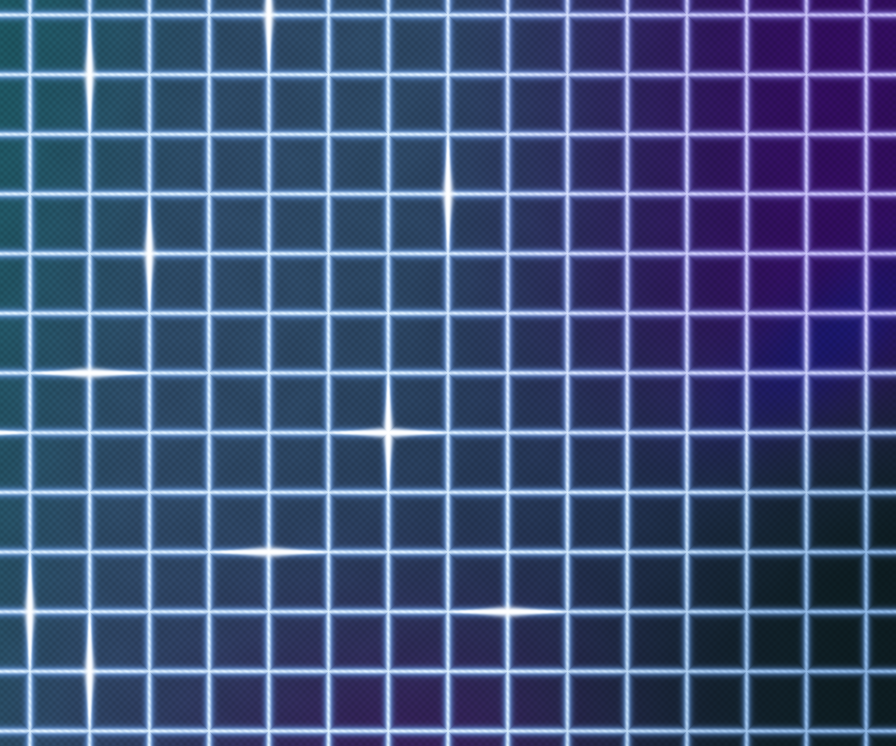
Give the GLSL for this background, as a WebGL 1 fragment shader.

```glsl
precision highp float;
// Glowing lattice of 15 by 12.5 square cells over a teal, violet and dark green
// gradient with a fine weave. Lines are gaussian profiles around a repeated
// distance; tapered glints sit on crossings placed by arithmetic series.
uniform vec2 u_resolution;

const vec2 CELLS = vec2(15.0, 12.5);
const vec2 FIRST_CROSSING = vec2(0.5, 0.25);
const float TAU = 6.2831853;

vec2 hashGradient(vec2 cell) {
  float angle = TAU * fract(sin(dot(cell, vec2(127.1, 311.7))) * 4375.85);
  return vec2(cos(angle), sin(angle));
}

float gradientNoise(vec2 p) {
  vec2 i = floor(p), f = fract(p);
  vec2 s = f * f * f * (f * (f * 6.0 - 15.0) + 10.0);
  vec2 e = vec2(0.0, 1.0);
  float a = dot(hashGradient(i), f);
  float b = dot(hashGradient(i + e.yx), f - e.yx);
  float c = dot(hashGradient(i + e.xy), f - e.xy);
  float d = dot(hashGradient(i + e.yy), f - e.yy);
  return mix(mix(a, b, s.x), mix(c, d, s.x), s.y);
}

float gaussian(float d, float width) {
  return exp(-d * d / (width * width));
}

float blob(vec2 uv, vec2 center, vec2 radius) {
  return gaussian(length((uv - center) / radius), 1.0);
}

// 1 in the dark corner at the lower right, 0 elsewhere
float shadeMask(vec2 uv) {
  float below = 1.0 - smoothstep(-0.28, 0.1, uv.y - 0.45 - 0.6 * (uv.x - 0.9));
  return below * smoothstep(0.5, 0.98, uv.x);
}

// 1 in the violet corner at the upper right
float violetMask(vec2 uv) {
  return smoothstep(0.42, 0.95, uv.x) * smoothstep(0.28, 0.65, uv.y);
}

vec3 backdrop(vec2 uv) {
  vec3 teal = vec3(0.11, 0.34, 0.38);
  vec3 slate = vec3(0.175, 0.28, 0.39);
  vec3 dusk = vec3(0.12, 0.18, 0.29);
  vec3 violet = vec3(0.19, 0.05, 0.36);
  vec3 plum = vec3(0.21, 0.11, 0.34);
  vec3 navy = vec3(0.08, 0.09, 0.42);
  vec3 darkGreen = vec3(0.05, 0.11, 0.13);

  vec3 color = mix(teal, slate, smoothstep(-0.05, 0.32, uv.x + 0.2 * (1.0 - uv.y)));
  color = mix(color, dusk, smoothstep(0.2, 0.95, uv.x + 0.45 * (0.5 - uv.y)));
  color = mix(color, violet, violetMask(uv));
  color = mix(color, plum, 0.9 * blob(uv, vec2(0.46, -0.04), vec2(0.26, 0.22)));
  color = mix(color, darkGreen, shadeMask(uv));
  vec2 q = uv - vec2(0.93, 0.55);
  vec2 diagonal = vec2(q.x + q.y, q.y - q.x) * 0.7071;
  return mix(color, navy, 0.8 * blob(diagonal, vec2(0.0), vec2(0.15, 0.06)));
}

// Tapered ray through a crossing, d = (along, across)
float ray(vec2 d) {
  float taper = max(0.0, 1.0 - abs(d.x) / 1.1);
  return gaussian(d.y, mix(0.015, 0.09, taper * taper)) * smoothstep(0.0, 0.4, taper);
}

float glint(vec2 p, vec2 crossing, bool upright) {
  vec2 d = p - crossing;
  return ray(upright ? d.yx : d);
}

float glints(vec2 p) {
  float light = glint(p, vec2(1.0), true);
  for (int n = 0; n < 4; n++) {
    float k = float(n);
    // series on every third row, stepping three columns
    vec2 stepped = vec2(mod(4.0 - 3.0 * k, 9.0), 3.0 + 3.0 * k);
    light = max(light, glint(p, stepped, k > 1.5));
    // zigzag series near the left edge
    vec2 zigzag = vec2(k - 2.0 * mod(k, 2.0), 2.0 + 3.0 * k);
    light = max(light, glint(p, zigzag, n != 1));
    // two flat glints near the middle, the upper one a full star
    vec2 central = vec2(8.0 - 2.0 * k, 2.0 + 3.0 * k);
    if (n < 2) light = max(light, glint(p, central, false));
    if (n == 1) light = max(light, glint(p, central, true));
  }
  return light;
}

void main() {
  vec2 uv = gl_FragCoord.xy / u_resolution;
  vec2 p = uv * CELLS - FIRST_CROSSING;

  // Backdrop with a fine woven grain
  vec2 wave = sin(p * TAU * 8.0);
  float weave = wave.x * wave.y;
  float mottling = gradientNoise(p * 1.7);
  vec3 color = backdrop(uv) * (1.0 + 0.08 * weave + 0.06 * mottling);

  // Line colours follow the corners of the backdrop
  float shade = shadeMask(uv), violet = violetMask(uv);
  vec3 halo = mix(vec3(0.40, 0.62, 0.93), vec3(0.45, 0.38, 0.80), violet);
  halo = mix(halo, vec3(0.27, 0.44, 0.66), shade);
  vec3 core = mix(vec3(0.88, 0.95, 1.0), vec3(0.80, 0.78, 0.98), violet);
  core = mix(core, vec3(0.58, 0.74, 0.92), shade);

  // Lattice: soft halo under a narrow, faintly beaded core
  vec2 d = abs(fract(p + 0.5) - 0.5);
  float haloLight = max(gaussian(d.x, 0.085), gaussian(d.y, 0.085));
  float coreLight = max(gaussian(d.x, 0.036), gaussian(d.y, 0.036));
  float wear = 0.9 + 0.08 * cos(TAU * 8.0 * (p.x + p.y)) + 0.1 * mottling;
  color = mix(color, halo, 0.8 * haloLight);
  color = mix(color, core, clamp(coreLight * wear, 0.0, 1.0));

  color = mix(color, vec3(1.0), glints(p));
  gl_FragColor = vec4(color, 1.0);
}
```
